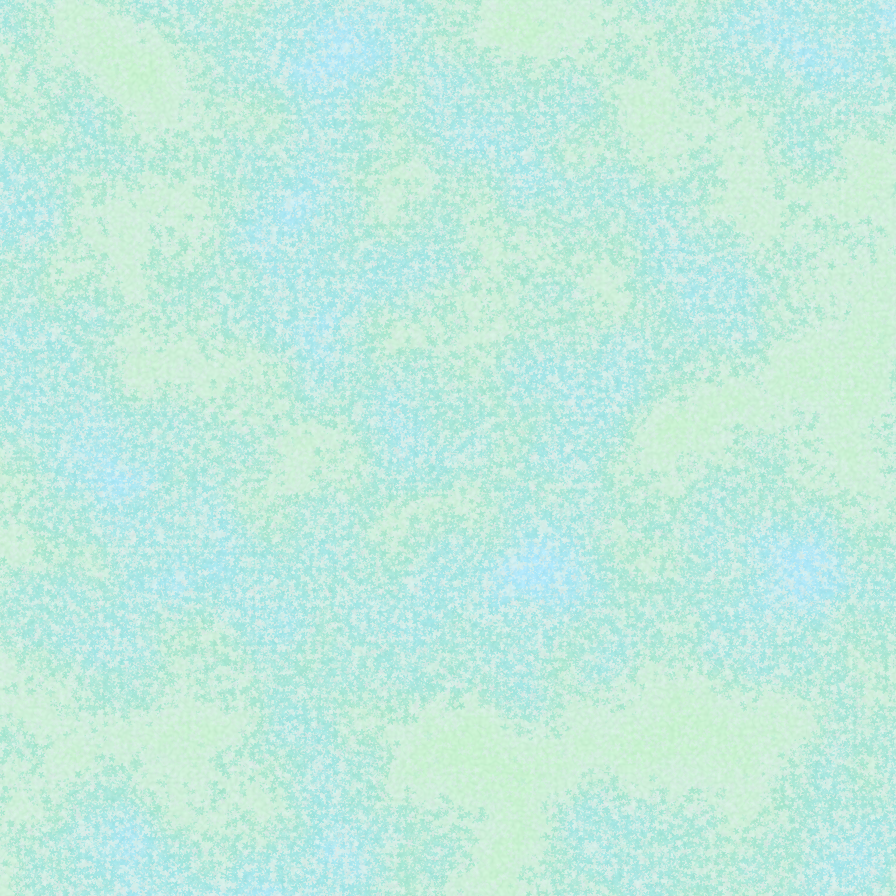
Reproduce this texture procedurally as a WebGL 2 fragment shader.

```glsl
#version 300 es
precision highp float;
precision highp int;

uniform vec2 u_resolution;
out vec4 outColor;

vec3 hash3(vec2 cell, float seed) {
    uvec3 v = uvec3(ivec3(vec3(cell, seed)) + 4096);
    v = v * 1664525u + 1013904223u;
    v.x += v.y * v.z; v.y += v.z * v.x; v.z += v.x * v.y;
    v ^= v >> 16u;
    v.x += v.y * v.z; v.y += v.z * v.x; v.z += v.x * v.y;
    return vec3(v >> 8u) / 16777216.0;
}

float cornerSlope(vec2 cell, vec2 offset, float seed) {
    float angle = 6.2832 * hash3(cell, seed).x;
    return dot(vec2(cos(angle), sin(angle)), offset);
}

float gradientNoise(vec2 p, float seed) {
    vec2 i = floor(p), f = fract(p);
    vec2 w = f * f * f * (f * (f * 6.0 - 15.0) + 10.0);
    vec2 e = vec2(1.0, 0.0);
    return mix(mix(cornerSlope(i, f, seed), cornerSlope(i + e, f - e, seed), w.x),
               mix(cornerSlope(i + e.yx, f - e.yx, seed), cornerSlope(i + 1.0, f - 1.0, seed), w.x), w.y);
}

float fbm(vec2 p) {
    float sum = 0.0, amplitude = 1.0;
    for (int octave = 0; octave < 4; octave++) {
        sum += amplitude * gradientNoise(p, float(octave));
        p = p * 2.03 + 7.3;
        amplitude *= 0.5;
    }
    return sum;
}

// Opacity of five-petalled blossoms scattered one per cell
float blossoms(vec2 uv, float frequency, float density, float seed) {
    vec2 p = uv * frequency, home = floor(p);
    float pixel = frequency / u_resolution.y;
    float cover = 0.0;
    for (int y = -1; y <= 1; y++) {
        for (int x = -1; x <= 1; x++) {
            vec2 cell = home + vec2(x, y);
            vec3 place = hash3(cell, seed), kind = hash3(cell, seed + 50.0);
            vec2 d = p - cell - 0.5 - 0.7 * (place.xy - 0.5);
            float petals = 0.7 + 0.3 * cos(5.0 * atan(d.y, d.x + 1e-5) + 6.2832 * place.z);
            float edge = length(d) - mix(0.42, 0.64, kind.x) * petals;
            float shape = 1.0 - smoothstep(-0.5 * pixel, 0.5 * pixel, edge);
            float present = smoothstep(-0.03, 0.03, density - kind.y);
            cover = max(cover, shape * present * mix(0.6, 1.0, kind.z));
        }
    }
    return cover;
}

void main() {
    vec2 uv = gl_FragCoord.xy / u_resolution.y;

    // Broad drift from bare green clearings to blue thickets
    float drift = fbm(uv * 5.0 + 3.7) + 0.03;
    float hue = smoothstep(-0.25, 0.4, drift);
    float sky = smoothstep(0.28, 0.75, drift);
    float clearing = 1.0 - smoothstep(-0.6, -0.2, drift);
    float density = 0.88 * smoothstep(-0.36, 0.08, drift);

    vec3 ground = mix(vec3(0.81, 0.935, 0.855), vec3(0.825, 0.93, 0.915), hue);
    ground = mix(ground, vec3(0.785, 0.945, 0.815), clearing);
    ground = mix(ground, vec3(0.78, 0.925, 0.965), sky);
    vec3 petal = mix(vec3(0.665, 0.9, 0.81), vec3(0.635, 0.895, 0.895), hue);
    petal = mix(petal, vec3(0.67, 0.9, 0.98), sky);
    vec3 pale = mix(ground, vec3(0.85, 0.925, 0.905), 0.6);

    // Dark and pale blossoms laid over each other
    vec3 color = ground;
    color = mix(color, petal, blossoms(uv, 98.0, density, 11.0));
    color = mix(color, petal, 0.8 * blossoms(uv, 122.0, density, 12.0));
    color = mix(color, pale, blossoms(uv, 110.0, 0.75, 13.0));
    color = mix(color, petal, blossoms(uv, 116.0, density * 0.85, 14.0));
    color = mix(color, vec3(0.86, 0.91, 0.9), 0.8 * blossoms(uv, 130.0, 0.1 * density, 15.0));

    // Fine veins and paper grain
    float vein = 1.0 - smoothstep(0.0, 0.2, abs(gradientNoise(uv * 95.0, 21.0)));
    color -= vein * vec3(0.025, 0.008, 0.018);
    color += 0.035 * gradientNoise(uv * 210.0, 22.0) + 0.006;

    outColor = vec4(clamp(color, 0.0, 1.0), 1.0);
}
```
